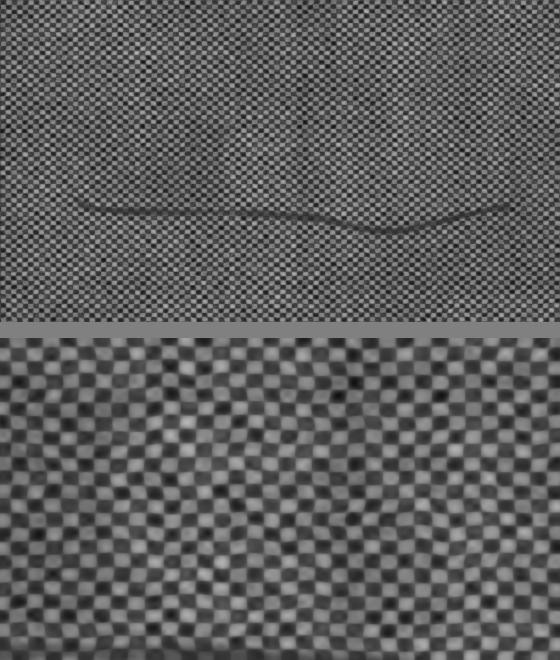
Top, the full canvas; bottom, a detail of the centre.
Reproduce this texture procedurally as a Shadertoy shader.

```glsl
// Coarse grey plain weave: light and dark threads alternate as a soft checker,
// with uneven threads, cell tones and cloudy wear. A thin dark crease
// wanders across the lower part of the cloth.
#define REPEATS vec2(50.0, 35.0)
#define MID_TONE 0.345
#define LIGHT_GAIN 0.200
#define DARK_GAIN 0.145
#define CELL_SOFTNESS 0.28
#define THREAD_WOBBLE 0.07
#define CELL_VARIATION 0.075
#define GRAIN 0.055
#define CREASE_WIDTH 0.0070
#define CREASE_TONE 0.205

const float PI = 3.14159265;

float hash(vec2 p) {
    return fract(sin(dot(p, vec2(127.1, 311.7))) * 43758.5453);
}

float noise(vec2 p) {
    vec2 i = floor(p), f = fract(p);
    f = f * f * (3.0 - 2.0 * f);
    return mix(mix(hash(i), hash(i + vec2(1, 0)), f.x),
               mix(hash(i + vec2(0, 1)), hash(i + vec2(1, 1)), f.x), f.y);
}

// Woven tone; uv runs from 0 to 1 over the canvas
float weave(vec2 uv) {
    vec2 thread = uv * REPEATS * 2.0;
    vec2 wobble = vec2(noise(thread * vec2(0.25, 0.6)),
                       noise(thread * vec2(0.6, 0.25) + 37.0)) - 0.5;
    thread += wobble * THREAD_WOBBLE * 4.0;

    // Rounded checker: positive where the light thread lies on top
    vec2 wave = sin(PI * thread);
    float checker = wave.x * wave.y;
    float lift = checker * (1.0 + CELL_SOFTNESS) / (abs(checker) + CELL_SOFTNESS);
    float tone = MID_TONE + lift * (lift > 0.0 ? LIGHT_GAIN : DARK_GAIN);

    // Every crossing has its own tone, and whole threads differ slightly
    vec2 cell = floor(thread);
    float body = abs(checker);
    tone += (hash(cell) - 0.5) * CELL_VARIATION * 2.0 * body;
    tone += (hash(vec2(cell.x, 91.0)) - 0.5) * 0.04 * abs(wave.x);
    tone += (hash(vec2(53.0, cell.y)) - 0.5) * 0.03 * abs(wave.y);

    // Fibre grain, vertical streaks and cloudy wear
    tone += (noise(thread * 2.3 + 11.0) - 0.5) * GRAIN * 2.0;
    tone *= 0.96 + 0.08 * noise(uv * vec2(24.0, 2.0));
    tone *= 0.93 + 0.14 * noise(uv * vec2(11.0, 7.0) + 5.0);
    return tone;
}

// Height of the crease at x, in canvas widths
float creaseHeight(float x) {
    float sag = (x - 0.69) / 0.10;
    float y = 0.1965 - 0.029 * exp(-sag * sag);
    y += 0.030 * exp(-max(x - 0.124, 0.0) / 0.03);
    y -= 0.006 * smoothstep(0.39, 0.52, x);
    y += 0.016 * smoothstep(0.78, 0.92, x);
    return y + 0.002 * (noise(vec2(x * 30.0, 3.0)) - 0.5);
}

float creaseMask(vec2 p) {
    float slope = (creaseHeight(p.x + 0.002) - creaseHeight(p.x - 0.002)) / 0.004;
    float away = abs(p.y - creaseHeight(p.x)) / sqrt(1.0 + slope * slope);
    float width = CREASE_WIDTH * mix(0.75, 1.25, noise(vec2(p.x * 22.0, 8.0)));
    float ends = smoothstep(0.118, 0.155, p.x) * (1.0 - smoothstep(0.905, 0.917, p.x));
    float faded = (p.x - 0.385) / 0.055;
    float strength = 0.88 - 0.38 * exp(-faded * faded);
    strength *= 0.82 + 0.3 * noise(vec2(p.x * 45.0, 17.0));
    return ends * strength * (1.0 - smoothstep(0.3 * width, 1.35 * width, away));
}

void mainImage(out vec4 fragColor, in vec2 fragCoord) {
    vec2 uv = fragCoord / iResolution.xy;
    vec2 p = fragCoord / iResolution.x;

    float tone = weave(uv);
    tone = mix(tone, CREASE_TONE + 0.2 * (tone - MID_TONE), creaseMask(p));

    // Narrow shaded selvage on the left
    tone *= mix(0.75, 1.0, smoothstep(0.0, 0.004, p.x));

    fragColor = vec4(vec3(clamp(tone, 0.0, 1.0)), 1.0);
}
```
